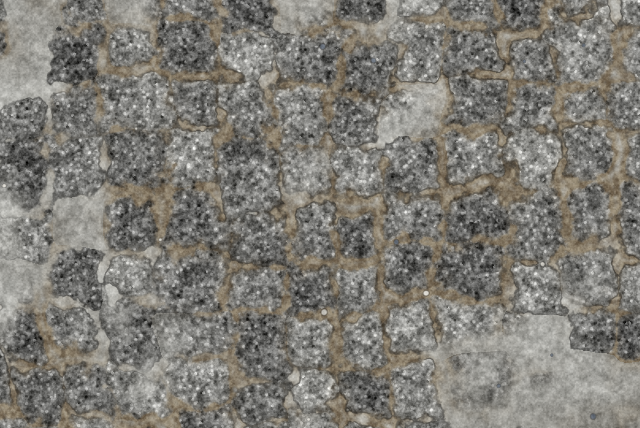
Reproduce this texture procedurally as a WebGL 2 fragment shader.

```glsl
#version 300 es
precision highp float;
// Worn cobblestones half buried in pale grit, with brown soil in the joints.

uniform vec2 u_resolution;
out vec4 outColor;

const float ROWS = 7.7;            // stones per canvas height
const float JOINT = 0.045;         // half gap between touching stones
const float CORNER = 0.15;         // stone corner radius
const float EDGE_ROUGHNESS = 0.34;
const float BURIED = 0.52;         // region level where grit covers stones
const float PEBBLE_SCALE = 7.0;
const float PEBBLE_SHARE = 0.26;

const vec3 STONE_DARK = vec3(0.33, 0.33, 0.325);
const vec3 STONE_LIGHT = vec3(0.58, 0.58, 0.565);
const vec3 GRIT_DARK = vec3(0.53, 0.52, 0.49);
const vec3 GRIT_LIGHT = vec3(0.71, 0.71, 0.69);
const vec3 SOIL_DARK = vec3(0.40, 0.34, 0.26);
const vec3 SOIL_LIGHT = vec3(0.59, 0.54, 0.45);

float hash(vec2 p) {
  vec3 q = fract(p.xyx * vec3(0.1031, 0.1030, 0.0973));
  q += dot(q, q.yzx + 33.33);
  return fract((q.x + q.y) * q.z);
}

vec2 hash2(vec2 p) {
  return vec2(hash(p + 17.3), hash(p + 71.9));
}

float noise(vec2 p) {
  vec2 i = floor(p), f = fract(p);
  f = f * f * (3.0 - 2.0 * f);
  return mix(mix(hash(i), hash(i + vec2(1, 0)), f.x),
             mix(hash(i + vec2(0, 1)), hash(i + vec2(1, 1)), f.x), f.y);
}

float fbm(vec2 p) {
  float sum = 0.0, amp = 0.533;
  for (int i = 0; i < 4; i++) {
    sum += amp * noise(p);
    p = mat2(1.6, 1.2, -1.2, 1.6) * p + 9.7;
    amp *= 0.5;
  }
  return sum;
}

// Distance to the nearest scattered point, and its random value.
vec2 cellular(vec2 p) {
  vec2 best = vec2(9.0, 0.0);
  for (int y = -1; y <= 1; y++)
    for (int x = -1; x <= 1; x++) {
      vec2 cell = floor(p) + vec2(x, y);
      float d = length(cell + hash2(cell) - p);
      if (d < best.x) best = vec2(d, hash(cell + 5.1));
    }
  return best;
}

float roundedBox(vec2 p, vec2 halfSize) {
  vec2 d = abs(p) - halfSize + CORNER;
  return length(max(d, 0.0)) + min(max(d.x, d.y), 0.0) - CORNER;
}

// Cellular paving with a box metric: edge distance, stone random, height in stone.
vec3 paving(vec2 q) {
  float first = 9.0, second = 9.0;
  vec2 stone = vec2(0.0);
  for (int x = -1; x <= 1; x++) {
    float column = floor(q.x) + float(x);
    float shift = 0.5 * hash(vec2(column, 3.7));
    for (int y = -1; y <= 1; y++) {
      vec2 cell = vec2(column, floor(q.y - shift) + float(y));
      vec2 local = q - cell - vec2(0.5, 0.5 + shift) - 0.22 * (hash2(cell) - 0.5);
      vec2 halfSize = 0.40 + 0.13 * hash2(cell + 40.0);
      float kind = hash(cell + 8.2);
      if (kind < 0.14) halfSize.y *= 1.6;
      else if (kind < 0.22) halfSize.x *= 1.5;
      else if (kind > 0.86) halfSize *= 0.76;
      float d = roundedBox(local, halfSize);
      if (d < first) {
        second = first;
        first = d;
        stone = vec2(hash(cell + 23.0), local.y / halfSize.y);
      } else second = min(second, d);
    }
  }
  return vec3(max(first, 0.5 * (first - second) + JOINT), stone);
}

void main() {
  vec2 p = gl_FragCoord.xy / u_resolution.y;
  float aspect = u_resolution.x / u_resolution.y;
  float pixel = 1.0 / u_resolution.y;

  // Texture layers, from broad to fine
  float broad = fbm(p * 2.3 + 4.0);
  float patches = fbm(p * 9.0 + 31.0);
  float rough = fbm(p * 34.0);
  float grain = fbm(p * 95.0 + 12.0);
  float fine = noise(p * 270.0) - 0.5;
  vec2 chip = cellular(p * 85.0);

  // Stones
  vec2 bend = vec2(noise(p * 3.1), noise(p * 3.1 + 50.0)) - 0.5;
  vec2 ripple = vec2(noise(p * 17.0 + 8.0), noise(p * 17.0 + 80.0)) - 0.5;
  vec3 pave = paving(p * ROWS + 0.55 * bend + 0.16 * ripple + 20.0);
  float edge = pave.x + EDGE_ROUGHNESS * (rough - 0.5);
  float region = broad + 0.10 * (p.x / aspect - 0.5) + 0.36 * (pave.y - 0.5);
  float buried = smoothstep(BURIED, BURIED + 0.14, region + 0.25 * (patches - 0.5));
  float tone = clamp(0.15 + 0.75 * fract(pave.y * 7.3) + 0.9 * (patches - 0.5), 0.0, 1.0);
  vec3 stone = mix(STONE_DARK, STONE_LIGHT, tone);
  stone += 0.60 * (grain - 0.5) + 0.22 * (rough - 0.5) + 0.15 * fine;
  stone += 0.20 * step(0.72, chip.y) * smoothstep(0.48, 0.15, chip.x);
  stone -= 0.13 * step(chip.y, 0.22) * smoothstep(0.45, 0.15, chip.x);
  stone *= 1.0 + 0.08 * pave.z * smoothstep(-0.22, 0.0, edge);

  // Grit and the soil that gathers along the joints
  vec3 grit = mix(GRIT_DARK, GRIT_LIGHT, clamp(1.5 * patches - 0.15, 0.0, 1.0));
  grit += 0.22 * (grain - 0.5) + 0.16 * (rough - 0.5) + 0.09 * fine;
  vec3 soil = mix(SOIL_DARK, SOIL_LIGHT, clamp(2.2 * grain - 0.55, 0.0, 1.0)) + 0.10 * fine;
  float damp = smoothstep(0.66, 0.36, broad + 0.7 * (patches - 0.5));
  float seam = smoothstep(0.24, 0.02, abs(edge - 0.03));
  float soilAmount = seam * damp * (1.0 - 0.75 * buried);

  // Layering, with broken dark crevices round exposed stones
  float cover = smoothstep(0.045, -0.045, edge) * (1.0 - 0.88 * buried);
  vec3 color = mix(grit, soil, 0.90 * soilAmount);
  color = mix(color, stone, cover * (1.0 - 0.22 * soilAmount));
  float crevice = smoothstep(0.05, 0.0, abs(edge - 0.01)) * smoothstep(0.40, 0.65, patches);
  color *= 1.0 - 0.38 * crevice * (1.0 - buried);

  // Loose pebbles
  vec2 pebble = cellular(p * PEBBLE_SCALE + 0.05 * ripple);
  float pick = pebble.y / PEBBLE_SHARE;
  float radius = mix(0.018, 0.045, fract(pick * 5.0));
  float blur = pixel * PEBBLE_SCALE;
  float present = step(pick, 1.0);
  vec3 pebbleColor = mix(vec3(0.40, 0.43, 0.47), vec3(0.80, 0.79, 0.76), step(0.55, pick));
  pebbleColor = mix(pebbleColor, vec3(0.62, 0.40, 0.25), step(0.88, pick));
  color *= 1.0 - 0.3 * present * smoothstep(radius * 1.7, radius, pebble.x);
  color = mix(color, pebbleColor + 0.3 * (grain - 0.5),
              present * smoothstep(radius + blur, radius - blur, pebble.x));

  outColor = vec4(clamp(color, 0.0, 1.0), 1.0);
}
```
